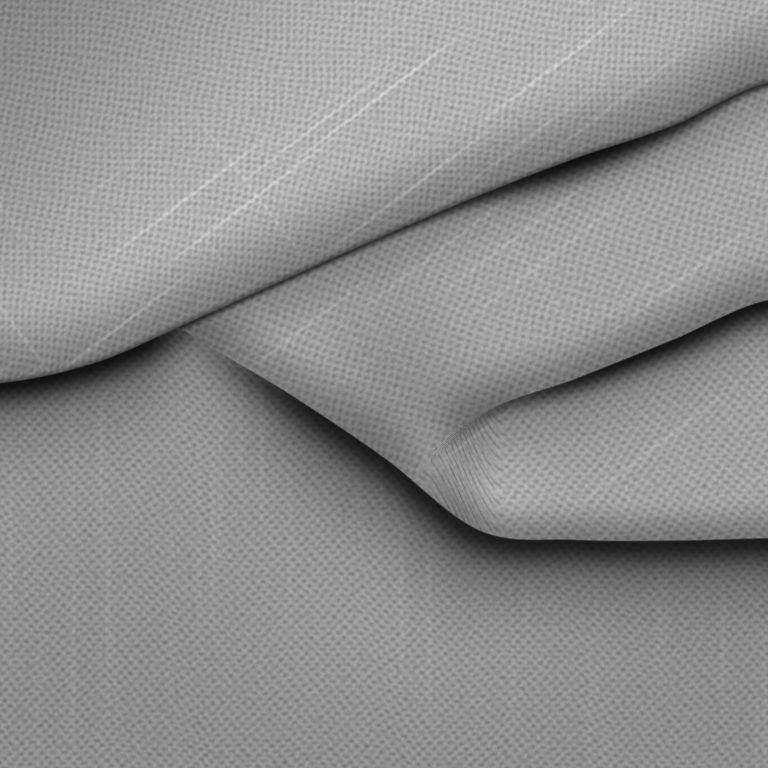
This texture is drawn by a WebGL 2 fragment shader. Its source:

```glsl
#version 300 es
precision highp float;
uniform vec2 u_resolution;
out vec4 fragColor;

// Fold heights at nine even steps across the canvas
const float UPPER_HEM[9] = float[9](.501, .528, .582, .638, .693, .746, .794, .836, .892);
const float LOWER_HEM[9] = float[9](.720, .645, .563, .488, .404, .309, .297, .296, .299);
const float CREASE[9] = float[9](.10, .14, .18, .25, .36, .460, .507, .557, .609);

float hash(vec2 p) {
    p = fract(p * vec2(.1031, .1137));
    p += dot(p, p.yx + 33.33);
    return fract((p.x + p.y) * p.x * 17.3);
}

// Catmull-Rom curve through evenly spaced heights
float curve(float x, float h[9]) {
    float s = clamp(x, 0., 1.) * 8.;
    int i = min(int(s), 7);
    float t = s - float(i);
    float a = h[max(i - 1, 0)], b = h[i], c = h[i + 1], d = h[min(i + 2, 8)];
    return b + .5 * t * (c - a + t * (2. * a - 5. * b + 4. * c - d + t * (3. * (b - c) + d - a)));
}

// Approximate signed distance, positive above the curve
float above(vec2 p, float h[9]) {
    float e = .01;
    float slope = (curve(p.x + e, h) - curve(p.x - e, h)) / (2. * e);
    return (p.y - curve(p.x, h)) / sqrt(1. + slope * slope);
}

float bump(float d, float width) {
    return exp(-d * d / (width * width));
}

float shadow(float d, float width, float depth) {
    return 1. - depth * bump(d, width);
}

vec2 rotate(vec2 p, float a) {
    return mat2(cos(a), -sin(a), sin(a), cos(a)) * p;
}

// Distance to the nearest scattered cell point
float cellular(vec2 p) {
    vec2 cell = floor(p);
    float nearest = 2.;
    for (int j = -1; j <= 1; j++)
        for (int i = -1; i <= 1; i++) {
            vec2 c = cell + vec2(i, j);
            vec2 point = c + vec2(hash(c + 7.), hash(c.yx + 53.));
            nearest = min(nearest, length(point - p));
        }
    return nearest;
}

// Plain weave, bent by layered sines
float weave(vec2 p, float threads) {
    vec2 bend = .004 * sin(p.yx * 23. + 1.) + .0015 * sin(p.yx * 71. + p * 19.);
    vec2 u = (p + bend) * threads * 3.14159;
    return sin(u.x) * sin(u.y) + .25 * cos(2. * u.y);
}

// Sparse thick threads running along x
float slubs(vec2 p, float rows, float rarity) {
    float row = floor(p.y * rows);
    float run = p.x * 3.5 + hash(vec2(row, 3.)) * 9.;
    float chosen = smoothstep(rarity, 1., hash(vec2(row, floor(run)) + 11.));
    float across = sin(fract(p.y * rows) * 3.14159);
    float along = sin(fract(run) * 3.14159);
    return chosen * across * sqrt(along);
}

float upperTone(vec2 p, float hem) {
    float tone = mix(.51, .685, smoothstep(-.05, .55, p.x + .9 * (1. - p.y)));
    tone -= .05 * smoothstep(.75, 1.1, p.x);
    return tone * mix(.68, 1., smoothstep(-.01, .11, hem)) * shadow(hem, .005, .35);
}

float middleTone(vec2 p, float top, float bottom, float crease, float creased) {
    float tone = .635 - .09 * bump(length((p - vec2(.51, .49)) * vec2(1., .7)), .09);
    tone += .07 * bump(length(p - vec2(.57, .375)), .06);
    tone -= .10 * bump(length(p - vec2(.60, .455)), .05);
    tone *= mix(.76, 1., smoothstep(0., .07, bottom));
    tone *= mix(1., mix(.68, 1., smoothstep(-.01, .075, crease)), creased);
    float opening = bump(p.x - .76, .13);
    return tone * shadow(top, .006 + .019 * opening, .65 + .25 * opening) * shadow(top, .05, .2);
}

float pocketTone(vec2 p, float crease, float bottom) {
    float tone = .62 + .07 * bump(length(p - vec2(.61, .375)), .09);
    float depth = smoothstep(.56, .82, p.x);
    tone *= shadow(crease, .012 + .04 * max(p.x - .6, 0.), .3 + .55 * depth);
    return tone * shadow(crease, .07, .22) * mix(.74, 1., smoothstep(0., .055, bottom));
}

float groundTone(vec2 p, float upper, float lower) {
    float tone = .575 + .02 * sin(p.x * 7. + 4.) * sin(p.y * 9.) - .03 * bump(p.y, .15);
    float left = 1. - smoothstep(.18, .31, p.x);
    float right = smoothstep(.2, .42, p.x);
    tone *= shadow(upper, .027, .85 * left) * shadow(upper, .085, .3 * left);
    return tone * shadow(lower, .03, .72 * right) * shadow(lower, .085, .36 * right);
}

void main() {
    vec2 p = gl_FragCoord.xy / u_resolution;
    float aa = 1.2 / u_resolution.y;
    float upper = above(p, UPPER_HEM);
    float lower = above(p, LOWER_HEM);
    float crease = above(p, CREASE);
    float creased = smoothstep(.54, .66, p.x);
    float onUpper = smoothstep(-aa, aa, upper);
    float onFold = smoothstep(-aa, aa, lower);

    // Layer the folds from back to front
    float pocket = creased * smoothstep(aa, -aa - .012 * (1. - creased), crease);
    float fold = mix(middleTone(p, upper, lower, crease, creased), pocketTone(p, crease, lower), pocket);
    float tone = mix(groundTone(p, upper, lower), fold, onFold);
    tone = mix(tone, upperTone(p, upper), onUpper);

    // Thread direction follows each layer
    vec2 diagonal = rotate(p, .65);
    float ground = weave(rotate(p, -.04), 145.);
    float folded = weave(rotate(p, mix(.45, .15, pocket)), 142.);
    float cloth = mix(mix(ground, folded, onFold), weave(diagonal, 155.), onUpper);
    float streaks = slubs(diagonal, 150., .9) + .5 * slubs(diagonal.yx, 150., .95);
    float faint = .3 * slubs(p.yx, 110., .75);
    streaks = mix(mix(faint, .55 * streaks, onFold), streaks, onUpper);

    float fibre = cellular(p * 170.) - .5;
    tone *= 1. + .095 * cloth - .13 * fibre + .16 * streaks;
    fragColor = vec4(vec3(clamp(tone, 0., 1.)), 1.);
}
```
